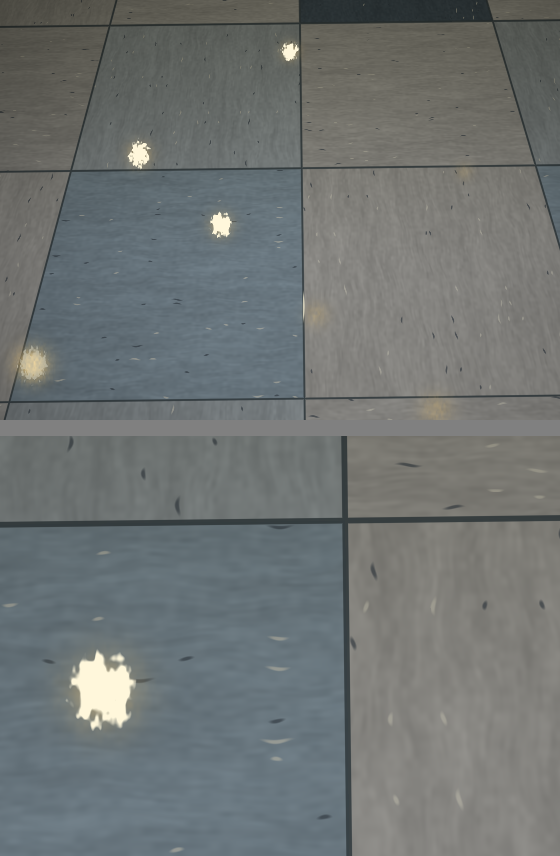
Top, the full canvas; bottom, a detail of the centre.
A Shadertoy shader for this texture:

```glsl
// Marbled vinyl floor tiles in perspective, grain turned on alternate tiles, with lamp glints.

#define GRAY_TILE   vec3(0.54, 0.535, 0.52)
#define BLUE_TILE   vec3(0.42, 0.475, 0.51)
#define DARK_TILE   vec3(0.23, 0.275, 0.31)
#define JOINT_COLOR vec3(0.20, 0.235, 0.25)
#define GLINT_COLOR vec3(1.0, 0.97, 0.86)
#define HALO_COLOR  vec3(0.85, 0.72, 0.46)
#define JOINT_WIDTH 0.0046
#define TILE_SCALE  0.2818
#define ROW_DEPTH   8.155
#define GRAIN       0.20

float hash(vec2 p) {
    vec3 q = fract(p.xyx * vec3(0.1031, 0.1030, 0.0973));
    q += dot(q, q.yzx + 33.33);
    return fract((q.x + q.y) * q.z);
}

float noise(vec2 p) {
    vec2 i = floor(p), f = fract(p);
    f = f * f * (3.0 - 2.0 * f);
    return mix(mix(hash(i), hash(i + vec2(1, 0)), f.x),
               mix(hash(i + vec2(0, 1)), hash(i + vec2(1, 1)), f.x), f.y);
}

// Floor coordinates: one unit per tile, rows counted away from the viewer.
// The second pair holds the floor units per canvas unit.
vec4 floorPlane(vec2 p) {
    float down = 1.0 - p.y;
    float side = p.x - 0.7135 - 0.0122 * down;
    float columnSize = TILE_SCALE * (down + 1.5625 + 0.036 * side);
    float depth = down + 1.458 + 0.012 * side;
    return vec4(side / columnSize, ROW_DEPTH / depth - 0.388,
                1.0 / columnSize, ROW_DEPTH / (depth * depth));
}

// Layered streaks, long in x and thin in y, bent by slow sines.
float streaks(vec2 g) {
    g.y += 0.006 * sin(g.x * 17.0 + 4.0 * sin(g.y * 9.0)) + 0.003 * sin(g.x * 41.0 + g.y * 30.0);
    return 0.30 * noise(g * vec2(3.0, 16.0))
         + 0.36 * noise(g * vec2(8.0, 58.0))
         + 0.34 * noise(g * vec2(26.0, 140.0)) - 0.5;
}

// One short chip in a few cells: positive for pale, negative for dark.
float flecks(vec2 g) {
    g *= vec2(16.0, 60.0);
    vec2 id = floor(g), c = fract(g) - 0.5;
    float pick = hash(id + 3.7);
    c.y += 0.4 * (hash(id + 9.1) - 0.5) + 0.15 * sin(c.x * 7.0 + pick * 400.0);
    c.x *= mix(0.6, 1.8, hash(id + 21.3));
    float chip = 1.0 - smoothstep(0.08, 0.28, length(c));
    return chip * (step(0.975, pick) - step(pick, 0.03));
}

// Ragged lamp reflection: x is the bright core, y the warm halo.
vec2 glint(vec2 p, vec2 center, float radius) {
    vec2 d = (p - center) / radius;
    float ragged = noise(p * vec2(170.0, 110.0)) + 0.6 * noise(p * vec2(330.0, 210.0));
    float r = length(d * vec2(1.0, 0.85)) + 0.55 * (ragged - 0.8);
    return vec2(1.0 - smoothstep(0.65, 0.9, r),
                exp(-0.9 * dot(d, d)) * mix(0.5, 1.0, ragged));
}

void mainImage(out vec4 fragColor, in vec2 fragCoord) {
    vec2 p = fragCoord / iResolution.xy * vec2(4.0 / 3.0, 1.0);
    float pixel = 1.0 / iResolution.y;
    vec4 plane = floorPlane(p);
    vec2 tile = floor(plane.xy), local = fract(plane.xy);

    // Tile colour: bluer in odd columns near row three, one dark tile in row five
    float blueness = mod(tile.x, 2.0) * clamp(1.0 - 0.5 * abs(tile.y - 3.0), 0.0, 1.0);
    vec3 color = mix(GRAY_TILE, BLUE_TILE, blueness);
    if (tile == vec2(0.0, 5.0)) color = DARK_TILE;
    color *= 0.97 + 0.06 * hash(tile + 40.0);

    // Grain turns by a quarter on every other tile
    bool upright = mod(tile.x + tile.y, 2.0) > 0.5;
    vec2 grain = (upright ? local.yx : local) + 7.0 * (tile + 11.0);
    color *= 1.0 + GRAIN * streaks(grain);
    color += 0.03 * (noise(grain * vec2(70.0, 90.0)) - 0.5);
    float chip = flecks(grain);
    color = mix(color, chip > 0.0 ? vec3(0.70, 0.69, 0.64) : vec3(0.19, 0.22, 0.25),
                0.65 * abs(chip));

    // Joints, with distance measured on the canvas
    vec2 edge = min(local, 1.0 - local) / plane.zw;
    float joint = 1.0 - smoothstep(-0.7 * pixel, 0.7 * pixel,
                                   min(edge.x, edge.y) - 0.5 * JOINT_WIDTH);
    color = mix(color, JOINT_COLOR, 0.9 * joint);

    // Light falls off and warms toward the far side
    float far = smoothstep(0.3, 1.05, p.y);
    vec2 offset = (p - vec2(0.78, 0.38)) / 0.8;
    color *= mix(vec3(1.0), vec3(0.80, 0.79, 0.73), far) * (1.0 - 0.20 * dot(offset, offset));

    // Four lamp glints on a skewed two by two grid
    vec2 shine = vec2(0.0);
    for (int k = 0; k < 4; k++) {
        float i = float(k % 2), j = float(k / 2);
        vec2 center = vec2(0.691, 0.877) - i * vec2(0.359, 0.245)
                    - j * vec2(0.165, 0.413) - i * j * vec2(0.089, 0.087);
        float radius = 0.021 + 0.007 * max(i, j) + 0.010 * i * j;
        shine = max(shine, glint(p, center, radius) * vec2(1.0 - 0.6 * i * j, 0.5 + 0.35 * i * j));
    }

    // Three faint warm patches along a curve
    for (int k = 0; k < 3; k++) {
        float t = float(k);
        vec2 center = vec2(1.106, 0.592) - t * vec2(0.672, 0.400) + t * t * vec2(0.319, 0.058);
        shine.y = max(shine.y, (0.22 + 0.07 * t) * glint(p, center, 0.019 + 0.008 * t).y);
    }

    // Thin gleam on the edge of the middle joint
    vec2 gleam = (p - vec2(0.723, 0.270)) / vec2(0.0028, 0.038);
    shine.x = max(shine.x, 0.75 * (1.0 - smoothstep(0.5, 1.1, length(gleam))));

    color = mix(color, HALO_COLOR, clamp(shine.y, 0.0, 1.0));
    color = mix(color, GLINT_COLOR, shine.x);
    fragColor = vec4(color, 1.0);
}
```
